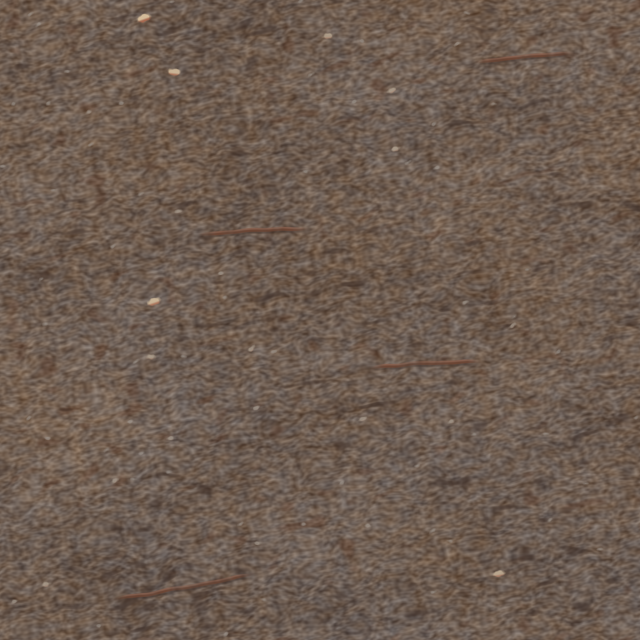
This texture is drawn by a Shadertoy shader. Its source:

```glsl
// Bare, compacted earth: fine grey-brown grain stretched along a slight upward
// tilt, with darker crevices, rusty stains, pale chips and a few thin twigs.
// Layered gradient noise gives the soil; hashed cells and loops place the debris.

const vec3 SOIL = vec3(0.425, 0.366, 0.328);
const vec3 STAIN = vec3(0.37, 0.255, 0.19);
const vec3 CREVICE = vec3(0.25, 0.19, 0.165);
const vec3 CHIP_GREY = vec3(0.62, 0.59, 0.56);
const vec3 CHIP_CREAM = vec3(0.86, 0.76, 0.62);
const vec3 TWIG = vec3(0.43, 0.27, 0.20);
const vec3 WARM_SHIFT = vec3(0.035, 0.002, -0.035);

const float TILT = 0.17;                     // radians, rising to the right
const vec2 GRAIN_FREQ = vec2(68.0, 125.0);
const vec2 FINE_FREQ = vec2(120.0, 205.0);
const vec2 CLUMP_FREQ = vec2(16.0, 36.0);
const vec2 PATCH_FREQ = vec2(3.0, 6.5);
const float GRAIN_GAIN = 0.125;
const float FINE_GAIN = 0.12;
const float CLUMP_GAIN = 0.055;
const float PATCH_GAIN = 0.05;
const float CHIP_CELLS = 17.0;
const float CHIP_SHARE = 0.24;
const int TWIG_COUNT = 4;

vec2 hash2(vec2 p) {
    vec3 h = fract(p.xyx * vec3(0.1031, 0.1030, 0.0973));
    h += dot(h, h.yzx + 33.33);
    return fract((h.xx + h.yz) * h.zy);
}

vec2 cornerGradient(vec2 cell) {
    float a = 6.28319 * hash2(cell + 300.0).x;
    return vec2(cos(a), sin(a));
}

float gradientNoise(vec2 p) {
    vec2 i = floor(p), f = p - i;
    vec2 u = f * f * f * (f * (f * 6.0 - 15.0) + 10.0);
    vec2 e = vec2(1.0, 0.0);
    float a = dot(cornerGradient(i), f);
    float b = dot(cornerGradient(i + e), f - e);
    float c = dot(cornerGradient(i + e.yx), f - e.yx);
    float d = dot(cornerGradient(i + 1.0), f - 1.0);
    return mix(mix(a, b, u.x), mix(c, d, u.x), u.y);
}

vec2 rotate(vec2 p, float a) {
    float c = cos(a), s = sin(a);
    return vec2(c * p.x + s * p.y, c * p.y - s * p.x);
}

// Soil: tone from four scales, then hue drift, stains and crevices.
vec3 soil(vec2 p) {
    vec2 q = p + 0.006 * vec2(gradientNoise(p * 22.0), gradientNoise(p * 22.0 + 57.0));
    float grain = gradientNoise(q * GRAIN_FREQ);
    float fine = gradientNoise(q * FINE_FREQ + 71.0);
    float clump = gradientNoise(q * CLUMP_FREQ + 13.0);
    float broad = gradientNoise(q * PATCH_FREQ + 29.0);
    float tone = GRAIN_GAIN * grain + FINE_GAIN * fine + CLUMP_GAIN * clump + PATCH_GAIN * broad;
    float warmth = gradientNoise(q * vec2(45.0, 75.0) + 91.0)
                 + 0.7 * gradientNoise(q * 5.0 + 43.0) + 0.25 * (p.y - 0.5);
    vec3 color = SOIL + tone * vec3(1.0, 1.02, 1.0) + WARM_SHIFT * warmth;

    float stain = gradientNoise(q * vec2(24.0, 46.0) + 117.0) + 0.3 * broad;
    color = mix(color, STAIN + 0.6 * tone, 0.55 * smoothstep(0.28, 0.6, stain));

    float crack = gradientNoise(q * vec2(27.0, 78.0) + 151.0) - 0.55 * clump - 0.4 * broad;
    return mix(color, CREVICE, 0.55 * smoothstep(0.32, 0.75, crack));
}

// Chips: one possible pale fragment per cell, mostly small and grey.
vec3 addChips(vec3 color, vec2 p, float pixel) {
    vec2 home = floor(p * CHIP_CELLS);
    for (int y = -1; y <= 1; y++)
    for (int x = -1; x <= 1; x++) {
        vec2 cell = home + vec2(x, y);
        vec2 spot = hash2(cell + 511.0), kind = hash2(cell + 823.0);
        if (kind.x > CHIP_SHARE) continue;
        float rarity = pow(kind.y, 6.0);
        vec2 d = rotate(p - (cell + spot) / CHIP_CELLS, spot.x - 0.4);
        d *= vec2(0.75, 1.35);
        float edge = 0.0025 * gradientNoise(p * 150.0 + 19.0);
        float radius = mix(0.0032, 0.0085, rarity);
        float cover = 1.0 - smoothstep(-0.002 - pixel, 0.001 + pixel, length(d) + edge - radius);
        vec3 chip = mix(CHIP_GREY, CHIP_CREAM, rarity);
        chip = mix(chip, vec3(0.66, 0.40, 0.30), rarity * smoothstep(0.0, 0.006, -d.y));
        color = mix(color, chip, cover * mix(0.65, 0.95, rarity));
    }
    return color;
}

// Twigs: bent, tapering strokes with a thin shadow underneath.
vec3 addTwigs(vec3 color, vec2 uv, float pixel) {
    for (int i = 0; i < TWIG_COUNT; i++) {
        float k = float(i);
        vec2 place = hash2(vec2(k, 37.0)), form = hash2(vec2(k, 83.0));
        vec2 center = vec2(0.1 + 0.8 * place.x, (k + 0.25 + 0.5 * place.y) / float(TWIG_COUNT));
        vec2 q = rotate(uv - center, mix(0.04, 0.24, form.x));
        float along = q.x / mix(0.05, 0.14, form.y);
        float bend = 0.008 * (form.x - 0.5) * along * along;
        float off = q.y - bend - 0.003 * gradientNoise(vec2(q.x * 28.0, k * 9.3));
        float taper = 1.0 - smoothstep(0.65, 1.0, abs(along));
        float width = 0.0024 * (0.55 + 0.45 * taper);
        float shade = 1.0 - smoothstep(0.0, 0.003 + pixel, abs(off + 0.003) - 0.001);
        float body = 1.0 - smoothstep(-pixel, 0.0012 + pixel, abs(off) - width);
        float wear = 0.75 + 0.6 * gradientNoise(vec2(q.x * 45.0, k + 5.5));
        color = mix(color, CREVICE, 0.45 * shade * taper);
        vec3 bark = TWIG + 0.1 * smoothstep(-0.001, 0.002, off);
        color = mix(color, bark, body * taper * clamp(wear, 0.0, 0.9));
    }
    return color;
}

void mainImage(out vec4 fragColor, in vec2 fragCoord) {
    vec2 uv = fragCoord / iResolution.y;
    float pixel = 0.5 / iResolution.y;
    vec2 p = rotate(uv, TILT) + 1.0;
    vec3 color = addTwigs(soil(p), uv, pixel);
    color = addChips(color, p, pixel);
    fragColor = vec4(clamp(color, 0.0, 1.0), 1.0);
}
```
